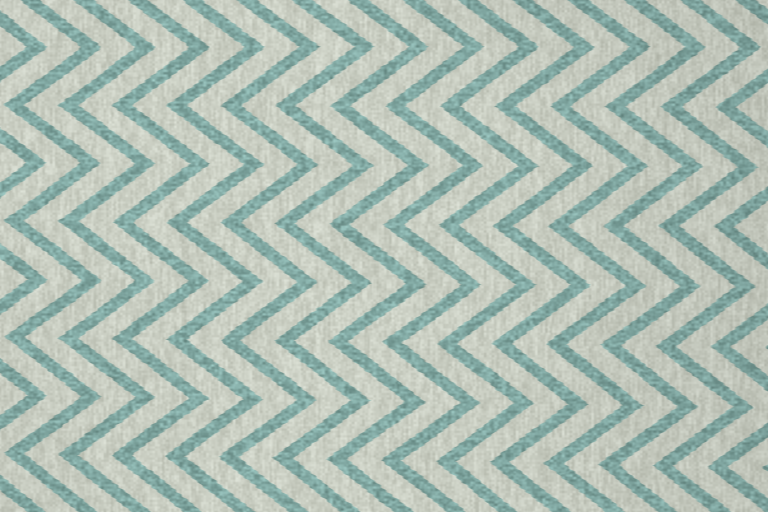
A Shadertoy shader for this pattern:

```glsl
// Woven fabric with vertical teal zigzag stripes on a cream ground.
// Each stripe is a sheared, repeated band; a slight drift of the repeat bends
// the cloth, and stretched value noise gives the threads, slubs and wear.

float hash(vec2 cell) {
    vec3 q = fract(vec3(cell.xyx) * 0.1031);
    q += dot(q, q.yzx + 33.33);
    return fract((q.x + q.y) * q.z);
}

float noise(vec2 p) {
    vec2 cell = floor(p), f = fract(p);
    f = f * f * (3.0 - 2.0 * f);
    float low = mix(hash(cell), hash(cell + vec2(1, 0)), f.x);
    float high = mix(hash(cell + vec2(0, 1)), hash(cell + vec2(1, 1)), f.x);
    return mix(low, high, f.y);
}

// Signed distance to the nearest zigzag stripe; p.y runs downward.
float zigzagDistance(vec2 p) {
    float pitch = 0.1074 - 0.0018 * p.y;       // stripe spacing
    float rise = 0.2266 + 0.0053 * p.x;        // height of one full zigzag
    float across = p.x / 1.5;
    float column = (p.x - 0.094) / pitch + 0.2 * across * (1.0 - across);
    float row = (p.y - 0.092) / rise;

    float swing = 1.43, width = 0.37;          // both in stripe spacings
    float tip = 2.0 * abs(fract(row) - 0.5);   // 1 at right tips, 0 at left
    float s = column + swing * (1.0 - tip) + 0.5 * width;
    float sideways = (abs(fract(s + 0.5) - 0.5) - 0.5 * width) * pitch;
    float slope = 2.0 * swing * pitch / rise;
    return sideways / sqrt(1.0 + slope * slope);
}

void mainImage(out vec4 fragColor, in vec2 fragCoord) {
    vec2 p = fragCoord / iResolution.y;
    p.y = 1.0 - p.y;
    float pixel = 1.0 / iResolution.y;

    // Woven steps and loose threads roughen the stripe edges
    vec2 edge = p;
    edge.y += 0.0011 * sin(6.28318 * 110.0 * p.y);
    edge.x += 0.0035 * (noise(p * vec2(70.0, 130.0)) - 0.5);
    edge += 0.003 * (vec2(noise(p * 7.0), noise(p * 7.0 + 40.0)) - 0.5);
    float soft = 0.7 * pixel + 0.0008;
    float stripe = 1.0 - smoothstep(-soft, soft, zigzagDistance(edge));

    // Cream ground: upright threads with long slubs
    float warp = noise(p * vec2(210.0, 45.0)) - 0.5;
    float grain = noise(p * vec2(190.0, 230.0) + 17.0) - 0.5;
    float slub = noise(p * vec2(95.0, 9.0) + 5.0) - 0.5;
    vec3 cream = vec3(0.785, 0.803, 0.757)
               + vec3(1.0, 1.02, 1.06) * (0.075 * warp + 0.07 * grain + 0.03 * slub);

    // Teal yarn: short knots lying across the ribs
    float knot = noise(p * vec2(130.0, 210.0) + 71.0) - 0.5;
    vec3 teal = vec3(0.50, 0.652, 0.63)
              + vec3(0.95, 1.1, 1.1) * (0.15 * knot + 0.08 * grain + 0.03 * warp);

    // Uneven light, dimmer toward the right edge and the corners
    vec2 centred = p - vec2(0.65, 0.45);
    float light = 1.025 - 0.045 * dot(centred, centred) - 0.02 * p.x
                + 0.02 * (noise(p * 3.0 + 9.0) - 0.5);
    fragColor = vec4(mix(cream, teal, stripe) * light, 1.0);
}
```
